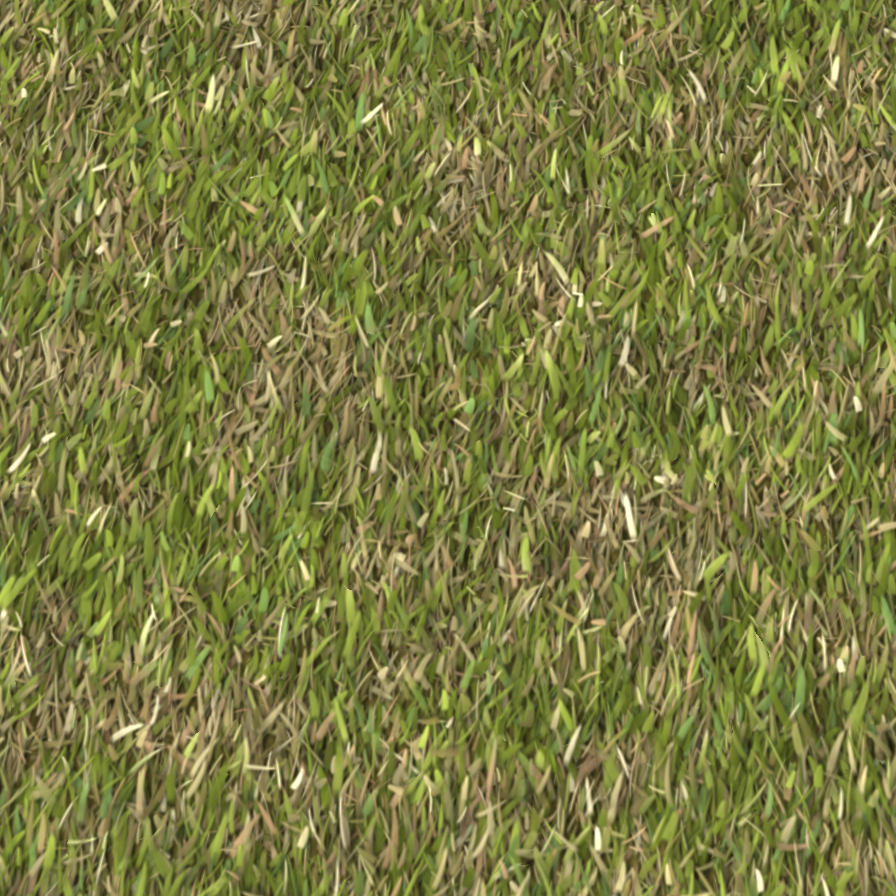
Reproduce this texture procedurally as a WebGL 1 fragment shader.

```glsl
precision highp float;
// Mown lawn seen at a slant: thin green blades tangled with dry straw.
// Jittered grids of bent, soft-edged strands are painted from the soil up;
// gradient noise gathers dry and green strands into patches and shades clumps.

uniform vec2 u_resolution;

#define LAYERS 18
#define CELL vec2(0.030, 0.040)
#define HALF_LENGTH vec2(0.012, 0.035)
#define HALF_WIDTH vec2(0.0014, 0.0056)
#define LEAN 0.14
#define SPREAD 0.90
#define DRY_SHARE 0.52
#define SHADOW 0.15
#define SOFTNESS 0.0025
#define OPACITY 0.88
#define PERSPECTIVE 0.20

const vec3 SOIL     = vec3(0.32, 0.29, 0.13);
const vec3 DEEP     = vec3(0.39, 0.45, 0.13);
const vec3 FRESH    = vec3(0.61, 0.67, 0.29);
const vec3 BLUISH   = vec3(0.45, 0.58, 0.35);
const vec3 KHAKI    = vec3(0.55, 0.49, 0.28);
const vec3 STRAW    = vec3(0.82, 0.77, 0.57);
const vec3 ROSY     = vec3(0.76, 0.59, 0.44);
const vec3 BLEACHED = vec3(0.90, 0.87, 0.73);

vec4 hash4(vec3 p) {
  vec4 q = fract(p.xyzx * vec4(0.1031, 0.1030, 0.0973, 0.1099));
  q += dot(q, q.wzxy + 33.33);
  return fract((q.xxyz + q.yzzw) * q.zywx);
}

float cornerSlope(vec2 corner, vec2 offset) {
  float a = 6.2832 * hash4(vec3(corner, 91.0)).x;
  return dot(vec2(cos(a), sin(a)), offset);
}

// Gradient noise, roughly -0.7 to 0.7.
float gradientNoise(vec2 p) {
  vec2 i = floor(p), f = p - i;
  vec2 u = f * f * f * (f * (f * 6.0 - 15.0) + 10.0);
  vec2 e = vec2(0.0, 1.0);
  float low  = mix(cornerSlope(i, f), cornerSlope(i + e.yx, f - e.yx), u.x);
  float high = mix(cornerSlope(i + e, f - e), cornerSlope(i + 1.0, f - 1.0), u.x);
  return mix(low, high, u.y);
}

// Blade colour; dryness is 0 for green and 1 for straw.
vec3 bladeColor(float dryness, vec4 h) {
  vec3 green = mix(DEEP, FRESH, h.x);
  green = mix(green, BLUISH, 0.7 * smoothstep(0.75, 0.95, h.y));
  vec3 dry = mix(KHAKI, STRAW, h.x);
  dry = mix(dry, ROSY, 0.7 * smoothstep(0.70, 0.90, h.y));
  dry = mix(dry, BLEACHED, 0.8 * smoothstep(0.86, 0.98, h.z));
  return mix(green, dry, dryness);
}

// Paints the blade of one cell over the colour below it.
vec3 paintBlade(vec3 below, vec2 p, vec2 cell, float layer, float patchDry, float soft) {
  vec4 place = hash4(vec3(cell, layer));
  vec4 shape = hash4(vec3(cell, layer + 37.0));
  vec4 tint  = hash4(vec3(cell, layer + 71.0));

  float dryness = smoothstep(-0.22, 0.22, DRY_SHARE + patchDry - tint.w);
  float fallen = step(0.68, shape.w) * step(0.4, dryness);
  float angle = LEAN + (place.z + place.w - 1.0) * mix(SPREAD, 2.2, fallen);
  float len = mix(HALF_LENGTH.x, HALF_LENGTH.y, shape.x * sqrt(shape.x));
  len *= 1.0 - 0.3 * fallen;
  float wide = mix(HALF_WIDTH.x, HALF_WIDTH.y, shape.y * shape.y);
  wide *= 1.0 - 0.25 * dryness;

  // Blade space: y runs along the blade, x across it.
  vec2 d = p - (cell + place.xy) * CELL;
  float c = cos(angle), s = sin(angle);
  vec2 q = vec2(c * d.x - s * d.y, s * d.x + c * d.y);
  float along = q.y / len;
  q.x += (shape.z - 0.5) * 0.30 * len * along * along;
  float taper = wide * (1.0 - 0.35 * along - 0.4 * along * along);
  float ends = 1.0 - smoothstep(0.60, 1.0, abs(along));

  float shade = smoothstep(-0.006, 0.001, taper - abs(q.x - 0.002)) * ends;
  float cover = smoothstep(-soft, soft, taper - abs(q.x)) * ends * OPACITY;

  float depth = mix(0.74, 1.08, layer / float(LAYERS - 1));
  float light = depth * mix(0.82, 1.20, tint.z);
  light *= 1.0 + 0.08 * along - 0.06 * clamp(q.x / wide, -1.0, 1.0);
  vec3 blade = bladeColor(dryness, tint) * light;
  return mix(below * (1.0 - SHADOW * shade), blade, cover);
}

void main() {
  float side = min(u_resolution.x, u_resolution.y);
  vec2 uv = gl_FragCoord.xy / side;
  vec2 p = (uv - 0.5) * (1.0 + PERSPECTIVE * uv.y) + 2.0;
  float soft = max(SOFTNESS, 0.7 / side);

  float patchDry = 0.50 * gradientNoise(p * 4.5) + 0.60 * gradientNoise(p * 12.0 + 7.3);
  float streaks = gradientNoise(p * vec2(110.0, 42.0));
  vec3 color = SOIL * (1.0 + 0.6 * streaks);

  // Lower rows come later, so nearer blades overlap those behind.
  for (int k = 0; k < LAYERS; k++) {
    float layer = float(k);
    vec2 shift = hash4(vec3(layer, 5.0, 13.0)).xy * CELL;
    vec2 home = floor((p + shift) / CELL);
    for (int row = 0; row < 3; row++) {
      for (int column = 0; column < 3; column++) {
        vec2 cell = home + vec2(float(column) - 1.0, 1.0 - float(row));
        color = paintBlade(color, p + shift, cell, layer, patchDry, soft);
      }
    }
  }

  // Light and dark clumps, large and small.
  float clumps = gradientNoise(p * vec2(26.0, 19.0) + 3.1);
  float swells = gradientNoise(p * vec2(7.0, 9.0) + 21.7);
  color *= 1.04 + 0.28 * clumps + 0.16 * swells + 0.08 * streaks;
  gl_FragColor = vec4(clamp(color, 0.0, 1.0), 1.0);
}
```
